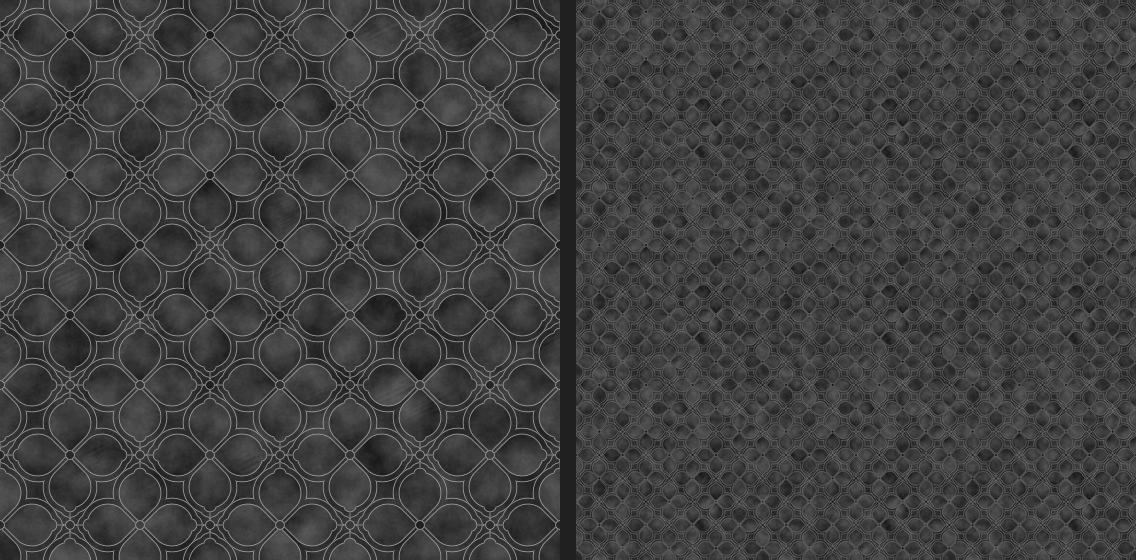
Left, the tile; right, the same tile 3 across and 3 down.
Give the GLSL for this pattern, as a Shadertoy shader.

```glsl
const float REPEATS = 4.0;            // full repeats per side, two flowers in each
const float GRID = 2.0 * REPEATS;     // flower and node positions per side
const float LINE_WIDTH = 0.0014;      // in canvas units

// Shape sizes, in grid steps
const float LOBE_POS = 0.458;
const float LOBE_RADIUS = 0.299;
const float TIP_POS = 0.722;
const float TIP_RADIUS = 0.090;
const float RIM_RADIUS = (1.0 - LOBE_POS) * 0.70711;  // rims of neighbours touch
const float RIM_TIP_POS = 0.736;
const float RIM_TIP_RADIUS = 0.153;
const float POINT_POS = 0.930;
const float POINT_CURVE = 0.055;
const float CORE_RADIUS = 0.30;
const float HUB_RADIUS = 0.0625;

const float PETAL_TONE = 0.217;
const float BAND_TONE = 0.198;
const float LINE_TONE = 0.64;
const float CLOUD_GAIN = 0.155;
const float PETAL_VARIATION = 0.035;
const float GRAIN_GAIN = 0.025;
const float SCRATCH_GAIN = 0.045;

float hash(vec2 p) {
    vec3 h = fract(p.xyx * vec3(0.1031, 0.1030, 0.0973));
    h += dot(h, h.yzx + 33.33);
    return fract((h.x + h.y) * h.z);
}

float cornerSlope(vec2 cell, vec2 offset, vec2 period) {
    float angle = 6.28319 * hash(mod(cell, period) + 7.0);
    return dot(vec2(cos(angle), sin(angle)), offset);
}

// Gradient noise that wraps after one unit of p
float gradientNoise(vec2 p, vec2 period) {
    p *= period;
    vec2 i = floor(p), f = p - i;
    vec2 s = f * f * f * (f * (f * 6.0 - 15.0) + 10.0);
    vec2 e = vec2(1.0, 0.0);
    float low = mix(cornerSlope(i, f, period), cornerSlope(i + e, f - e, period), s.x);
    float high = mix(cornerSlope(i + e.yx, f - e.yx, period),
                     cornerSlope(i + 1.0, f - 1.0, period), s.x);
    return mix(low, high, s.y);
}

float clouds(vec2 p) {
    float sum = 0.0, gain = 1.0, period = 11.0;
    for (int octave = 0; octave < 5; octave++) {
        sum += gain * gradientNoise(p, vec2(period));
        p += vec2(0.37, 0.19);
        gain *= 0.55;
        period *= 2.0;
    }
    return sum;
}

// Petal along +x: round lobe, tapered root and small round tip
float petalDistance(vec2 q) {
    float lobe = length(q - vec2(LOBE_POS, 0.0)) - LOBE_RADIUS;
    float tip = length(q - vec2(TIP_POS, 0.0)) - TIP_RADIUS;
    float side = (q.y - q.x + LOBE_POS) * 0.70711 - LOBE_RADIUS;
    float root = max(side, (q.x + q.y - LOBE_POS) * 0.70711);
    return min(min(lobe, tip), root);
}

// Outer rim of the flower, drawn out to a flared point
float rimDistance(vec2 q) {
    float lobe = length(q - vec2(LOBE_POS, 0.0)) - RIM_RADIUS;
    float tip = length(q - vec2(RIM_TIP_POS, 0.0)) - RIM_TIP_RADIUS;
    float flare = POINT_CURVE - length(q - vec2(POINT_POS, POINT_CURVE));
    flare = max(flare, max(q.x - POINT_POS, q.y - POINT_CURVE));
    return min(min(lobe, tip), min(flare, length(q) - CORE_RADIUS));
}

void mainImage(out vec4 fragColor, in vec2 fragCoord) {
    vec2 uv = fragCoord / iResolution.xy;
    float pixel = GRID / min(iResolution.x, iResolution.y);

    // Nearest flower on the staggered grid
    vec2 g = uv * GRID - vec2(0.0, 0.5);
    vec2 diagonal = floor(0.5 * vec2(g.x + g.y, g.x - g.y) + 0.5);
    vec2 center = vec2(diagonal.x + diagonal.y, diagonal.x - diagonal.y);
    vec2 p = g - center;

    // Fold the four petals onto one
    bool sideways = abs(p.x) > abs(p.y);
    vec2 axis = sideways ? vec2(sign(p.x), 0.0) : vec2(0.0, sign(p.y));
    vec2 q = sideways ? abs(p) : abs(p.yx);
    vec2 petalId = mod(2.0 * center + axis, 2.0 * GRID);
    vec2 hubId = mod(center + (q.x > 0.5 ? axis : vec2(0.0)), GRID);

    // Outlines
    float petal = petalDistance(q);
    float stem = max(q.y, TIP_POS + TIP_RADIUS - q.x);
    float hub = min(length(q), length(q - vec2(1.0, 0.0))) - HUB_RADIUS;
    float outline = min(min(abs(petal), abs(rimDistance(q))), stem);
    outline = min(max(outline, -hub), abs(hub));

    // Mottled fills, shifted and toned per petal
    float variation = hash(petalId + 3.0);
    vec2 shift = vec2(variation, hash(petalId + 41.0));
    float petalTone = PETAL_TONE + CLOUD_GAIN * clouds(uv + shift)
        + PETAL_VARIATION * (variation - 0.5) + 0.025 * smoothstep(0.0, 0.2, -petal);
    float bandTone = BAND_TONE + 0.7 * CLOUD_GAIN * clouds(uv);
    float tone = mix(bandTone, petalTone, clamp(0.5 - petal / pixel, 0.0, 1.0));
    float hubTone = mix(0.09, 0.26, hash(hubId + 19.0));
    tone = mix(tone, hubTone, 0.8 * clamp(0.5 - hub / pixel, 0.0, 1.0));

    // Grain and patches of fine scratches
    tone += GRAIN_GAIN * gradientNoise(uv, vec2(190.0));
    float worn = smoothstep(0.22, 0.45, gradientNoise(uv, vec2(9.0)));
    vec2 slant = vec2(uv.x + uv.y, 2.0 * uv.y - uv.x);
    tone += SCRATCH_GAIN * worn * gradientNoise(slant, vec2(8.0, 95.0));
    tone = clamp(tone, 0.10, 0.34);

    float ink = clamp(0.5 + (0.5 * LINE_WIDTH * GRID - outline) / pixel, 0.0, 1.0);
    fragColor = vec4(vec3(mix(tone, LINE_TONE, ink)), 1.0);
}
```
